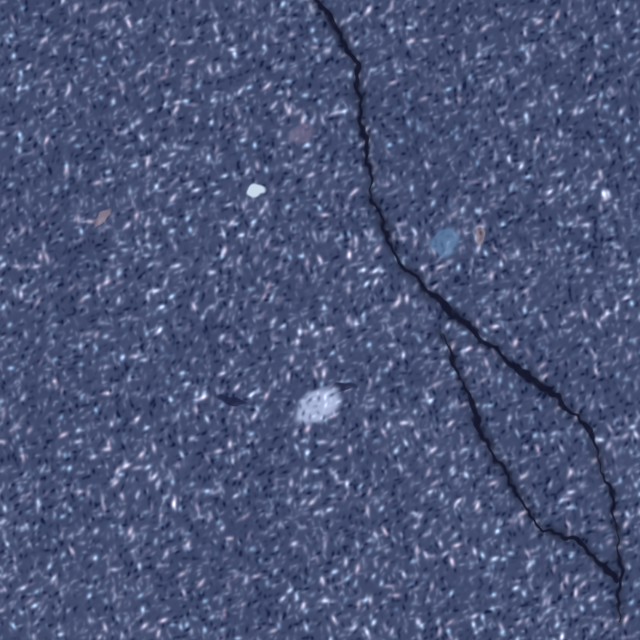
Reproduce this texture procedurally as a Shadertoy shader.

```glsl
vec3 hash3(vec2 cell) {
    vec3 p = fract(cell.xyx * vec3(0.1031, 0.1030, 0.0973));
    p += dot(p, p.yxz + 33.33);
    return fract((p.xxy + p.yzz) * p.zyx);
}

mat2 rotation(float angle) {
    float c = cos(angle), s = sin(angle);
    return mat2(c, -s, s, c);
}

// Soft elongated grains: x is a skewed bright sum, y a signed sum, z a tint
vec3 grains(vec2 p) {
    vec2 cell = floor(p);
    vec3 sum = vec3(0.0);
    for (int y = -1; y <= 1; y++)
    for (int x = -1; x <= 1; x++) {
        vec2 id = cell + vec2(x, y);
        vec3 place = hash3(id), look = hash3(id + 71.7);
        vec2 d = rotation(1.05 + 2.0 * (place.z - 0.5)) * (p - id - 0.1 - 0.8 * place.xy);
        d /= vec2(0.38 + 0.2 * look.y, 0.27);
        float body = exp(-dot(d, d));
        float bright = body * pow(look.x, 4.0);
        sum += vec3(bright, body * (2.0 * look.z - 1.0), bright * (look.y - 0.5));
    }
    return sum;
}

// Broad unevenness from layered sines
float patches(vec2 p) {
    return sin(p.x * 9.0 + 2.0 * sin(p.y * 7.0)) * sin(p.y * 11.0 + 1.7 * sin(p.x * 8.0))
         + 0.5 * sin(p.x * 23.0 + p.y * 17.0 + 2.0 * sin(p.y * 19.0));
}

vec2 wobble(vec2 p) {
    return 0.0025 * sin(p.yx * 95.0 + 2.0 * sin(p * 61.0))
         + 0.0014 * sin(p.yx * 263.0 + 2.0 * sin(p * 170.0));
}

float segmentDistance(vec2 p, vec2 a, vec2 b) {
    vec2 ab = b - a;
    return length(p - a - ab * clamp(dot(p - a, ab) / dot(ab, ab), 0.0, 1.0));
}

// Long crack first, then its lower branch
const int JOIN = 13;
const vec2 CRACK[21] = vec2[21](
    vec2(0.485, 1.01), vec2(0.527, 0.954), vec2(0.557, 0.902), vec2(0.562, 0.83),
    vec2(0.573, 0.766), vec2(0.582, 0.688), vec2(0.625, 0.59), vec2(0.703, 0.512),
    vec2(0.781, 0.447), vec2(0.859, 0.388), vec2(0.92, 0.33), vec2(0.957, 0.22),
    vec2(0.97, 0.115), vec2(0.966, 0.03),
    vec2(0.69, 0.479), vec2(0.725, 0.4), vec2(0.755, 0.316), vec2(0.8, 0.245),
    vec2(0.846, 0.17), vec2(0.898, 0.16), vec2(0.963, 0.095));

float crackDistance(vec2 p) {
    float d = 1.0;
    for (int i = 0; i < 20; i++) {
        if (i == JOIN) continue;
        float faint = (i == 4 || i > 9 && i < 15) ? 0.0016 : 0.0;
        d = min(d, segmentDistance(p, CRACK[i], CRACK[i + 1]) + faint);
    }
    return d;
}

float stone(vec2 p, vec2 centre, vec2 radii, float angle) {
    vec2 d = rotation(angle) * (p + 0.8 * wobble(p) - centre) / radii;
    return 1.0 - smoothstep(0.7, 1.2, length(d));
}

void mainImage(out vec4 fragColor, in vec2 fragCoord) {
    vec2 uv = fragCoord / iResolution.y;
    float uneven = patches(uv);

    // Asphalt binder and pale chips
    vec3 chips = grains(uv * 76.0 + 0.2 * sin(uv.yx * 40.0));
    vec3 mottle = grains(uv * 105.0 + 37.0);
    float light = 0.25 + 0.006 * uneven + 0.17 * mottle.y
                + chips.x * (0.5 + 0.09 * uneven) + 0.06 * mottle.x;
    light = max(light, 0.1);
    vec3 colour = light + vec3(0.0, 0.042, 0.18);
    colour += chips.z * vec3(0.18, -0.03, -0.08);

    // Cracks with a soft dark rim
    float gap = crackDistance(uv + wobble(uv));
    float width = 0.0037 + 0.0011 * sin(uv.y * 47.0 + 3.0 * sin(uv.x * 31.0));
    colour *= 1.0 - 0.3 * exp(-gap * gap / 0.00009);
    float opening = 1.0 - smoothstep(width - 0.0025, width + 0.002, gap);
    colour = mix(colour, vec3(0.07, 0.08, 0.17), 0.88 * opening);

    // Shadowed hollows beside the large stone
    float hollow = max(stone(uv, vec2(0.535, 0.394), vec2(0.025, 0.007), 0.2),
                       stone(uv, vec2(0.363, 0.374), vec2(0.025, 0.007), -0.2));
    colour = mix(colour, vec3(0.11, 0.13, 0.25), 0.75 * hollow);

    // Scattered stones
    float grit = 0.25 * mottle.y;
    colour = mix(colour, vec3(0.40, 0.53, 0.69) + 0.3 * grit,
                 0.75 * stone(uv, vec2(0.697, 0.622), vec2(0.025, 0.021), 0.6));
    colour = mix(colour, vec3(0.58, 0.53, 0.58) + grit,
                 0.8 * stone(uv, vec2(0.749, 0.632), vec2(0.008, 0.013), 0.0));
    colour = mix(colour, vec3(0.43, 0.41, 0.54) + 0.4 * grit,
                 0.8 * stone(uv, vec2(0.471, 0.79), vec2(0.021, 0.013), 0.6));
    colour = mix(colour, vec3(0.56, 0.50, 0.57) + 0.4 * grit,
                 0.85 * stone(uv, vec2(0.159, 0.66), vec2(0.018, 0.007), 0.9));
    colour = mix(colour, vec3(0.79, 0.86, 0.92),
                 stone(uv, vec2(0.4, 0.701), vec2(0.013, 0.011), 0.3));
    colour = mix(colour, vec3(0.66, 0.71, 0.85) + 1.2 * grit,
                 stone(uv, vec2(0.497, 0.366), vec2(0.04, 0.025), 0.6));

    fragColor = vec4(colour, 1.0);
}
```
